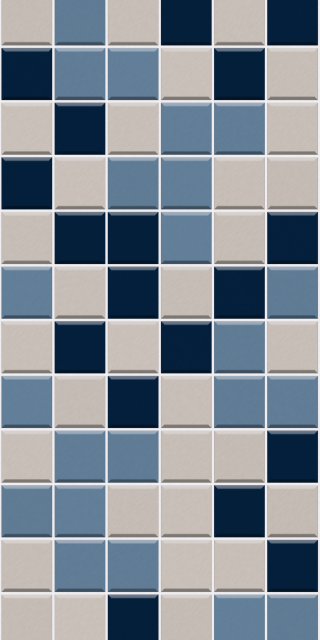
A Shadertoy shader for this pattern:

```glsl
// Bevelled mosaic tiles in beige, steel blue and navy with pale grout.

// Lengths are in canvas widths; the canvas is 1 wide and 2 high.
const vec2  PITCH       = vec2(0.1661, 0.1708);
const vec2  GRID_OFFSET = vec2(-0.0008, 0.025);
const float GROUT_WIDTH = 0.0076;
const float CORNER      = 0.002;
const float TOP_BEVEL   = 0.0115;
const float LOW_BEVEL   = 0.0105;
const float SIDE_RIM    = 0.003;

const vec3 BEIGE = vec3(0.775, 0.742, 0.715);
const vec3 BLUE  = vec3(0.38, 0.49, 0.59);
const vec3 NAVY  = vec3(0.016, 0.122, 0.23);
const vec3 GROUT = vec3(0.94, 0.93, 0.94);

const float HIGHLIGHT   = 0.42;
const float SHADOW      = 0.63;
const float GRAIN       = 0.035;
const float TONE_SPREAD = 0.015;

// Upper limits of beige and blue on the two halves of a checkerboard.
const vec2 EVEN_LIMITS = vec2(0.64, 0.95);
const vec2 ODD_LIMITS  = vec2(0.17, 0.53);

vec2 hash2(vec2 p) {
    vec3 q = fract(vec3(p.xyx) * vec3(0.1031, 0.1030, 0.0973));
    q += dot(q, q.yzx + 33.33);
    return fract((q.xx + q.yz) * q.zy);
}

float cornerGradient(vec2 cell, vec2 offset) {
    float angle = 6.2832 * hash2(cell).x;
    return dot(vec2(cos(angle), sin(angle)), offset);
}

float gradientNoise(vec2 p) {
    vec2 i = floor(p), f = p - i;
    vec2 u = f * f * f * (f * (f * 6.0 - 15.0) + 10.0);
    vec2 e = vec2(1.0, 0.0);
    float low  = mix(cornerGradient(i, f), cornerGradient(i + e.xy, f - e.xy), u.x);
    float high = mix(cornerGradient(i + e.yx, f - e.yx), cornerGradient(i + e.xx, f - e.xx), u.x);
    return mix(low, high, u.y);
}

float roundedBox(vec2 p, vec2 halfSize, float radius) {
    vec2 d = abs(p) - halfSize + radius;
    return length(max(d, 0.0)) + min(max(d.x, d.y), 0.0) - radius;
}

// Beige favours even cells; blue and navy favour odd ones.
vec3 tileColour(vec2 cell) {
    float pick = fract(0.309 * cell.x + (0.414 + 0.17 * cell.y) * cell.y);
    vec2 limits = mod(cell.x + cell.y, 2.0) < 0.5 ? EVEN_LIMITS : ODD_LIMITS;
    return pick < limits.x ? BEIGE : pick < limits.y ? BLUE : NAVY;
}

// Fine diagonal brush marks over a soft mottle.
float surfaceGrain(vec2 p) {
    vec2 along = vec2(p.x + p.y, p.x - p.y) * 0.7071;
    return 0.6 * gradientNoise(along * vec2(150.0, 45.0))
         + 0.4 * gradientNoise(p * 190.0 + 7.0);
}

void mainImage(out vec4 fragColor, in vec2 fragCoord) {
    vec2 p = fragCoord / iResolution.xy * vec2(1.0, 2.0);
    p.y = 2.0 - p.y; // rows count downwards
    float aa = 1.0 / iResolution.x;

    vec2 grid = (p + GRID_OFFSET) / PITCH;
    vec2 cell = floor(grid);
    vec2 local = (fract(grid) - 0.5) * PITCH;
    vec2 halfSize = 0.5 * (PITCH - GROUT_WIDTH);

    // Glazed face
    vec3 base = tileColour(cell);
    float tone = 1.0 + TONE_SPREAD * (2.0 * hash2(cell + 11.0).x - 1.0);
    vec3 colour = base * (tone + GRAIN * surfaceGrain(p + cell * 0.37));

    // Thin side rims
    float sideDist = halfSize.x - abs(local.x);
    float rim = 1.0 - smoothstep(0.0, SIDE_RIM, sideDist);
    colour *= 1.0 - 0.12 * rim;

    // Mitred bevels, lit above and shaded below
    float topDist = halfSize.y + local.y;
    float lowDist = halfSize.y - local.y;
    float topEdge = max(topDist - TOP_BEVEL, topDist - sideDist);
    float lowEdge = max(lowDist - LOW_BEVEL, lowDist - sideDist);
    float topMask = 1.0 - smoothstep(-aa, aa, topEdge);
    float lowMask = 1.0 - smoothstep(-aa, aa, lowEdge);
    float sheen = HIGHLIGHT * mix(1.1, 0.85, clamp(topDist / TOP_BEVEL, 0.0, 1.0));
    colour = mix(colour, mix(base, GROUT, sheen), topMask);
    colour = mix(colour, base * SHADOW, lowMask);

    // Grout
    float tile = roundedBox(local, halfSize, CORNER);
    vec3 grout = GROUT * (1.0 + 0.02 * gradientNoise(p * 120.0));
    colour = mix(colour, grout, smoothstep(-0.7 * aa, 0.7 * aa, tile));

    fragColor = vec4(colour, 1.0);
}
```
